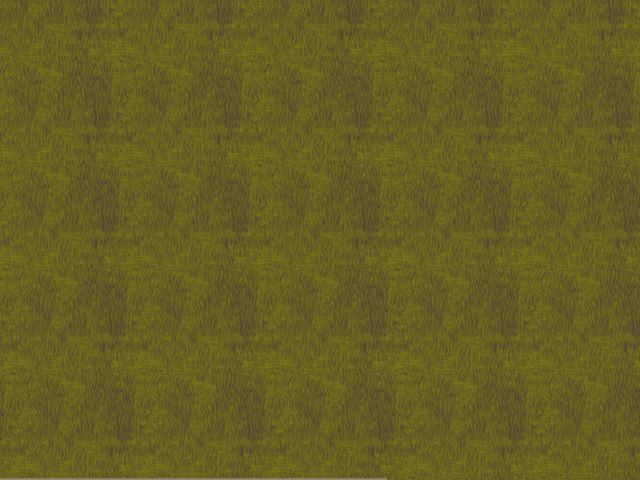
This texture is drawn by a Shadertoy shader. Its source:

```glsl
// Olive and brown woven pile cloth, made of a mottled tile repeated in slightly sheared rows.

const vec2  TILE_SIZE    = vec2(0.272, 0.217);  // in canvas heights
const vec2  TILE_ORIGIN  = vec2(0.240, 0.130);  // from the top left
const float ROW_SHIFT    = 0.016;               // sideways drift per row
const vec2  STRAND_COUNT = vec2(35.0, 24.0);    // upright strands and ribs per tile
const vec2  GRAIN_CELLS  = vec2(60.0, 26.0);
const vec2  BLOTCH_CELLS = vec2(9.0, 11.0);
const vec2  FLECK_CELLS  = vec2(24.0, 26.0);
const float STRAND_WEIGHT = 0.19;
const float GRAIN_WEIGHT  = 0.34;
const float LAYOUT_WEIGHT = 0.62;
const float BLOTCH_WEIGHT = 0.22;
const float FLECK_WEIGHT  = 0.24;
const float WEAR_WEIGHT   = 0.03;
const float BASE_TONE     = 0.48;
const vec2  HEM_SIZE     = vec2(0.605, 0.0035); // in canvas widths and heights
const vec3  BROWN = vec3(0.330, 0.275, 0.190);
const vec3  OLIVE = vec3(0.475, 0.485, 0.075);
const vec3  HEM   = vec3(0.560, 0.530, 0.440);
const float TAU = 6.28318;

float hash(vec2 p) {
    vec3 q = fract(vec3(p.xyx) * 0.1031);
    q += dot(q, q.yzx + 33.33);
    return fract((q.x + q.y) * q.z);
}

// Value noise that wraps after the given number of cells
float noise(vec2 p, vec2 period, float seed) {
    vec2 cell = floor(p);
    vec2 f = p - cell;
    f = f * f * (3.0 - 2.0 * f);
    vec2 a = mod(cell, period) + seed;
    vec2 b = mod(cell + 1.0, period) + seed;
    return mix(mix(hash(a), hash(vec2(b.x, a.y)), f.x),
               mix(hash(vec2(a.x, b.y)), hash(b), f.x), f.y);
}

float tileNoise(vec2 uv, vec2 cells, float seed) {
    return noise(uv * cells, cells, seed);
}

// Soft-edged interval: 1 between lo and hi
float band(float x, float lo, float hi, float soft) {
    return smoothstep(lo - soft, lo + soft, x) * (1.0 - smoothstep(hi - soft, hi + soft, x));
}

// Broad light and dark areas of one tile; uv runs right and down
float tileShade(vec2 uv) {
    float ragged = 0.10 * (tileNoise(uv, vec2(9.0, 16.0), 71.0) - 0.5);
    float lean = uv.x + 0.18 * uv.y + ragged;
    float block = band(lean, 0.60, 1.5, 0.02) * band(uv.x, 0.3, 0.97, 0.015)
                * band(uv.y + ragged, 0.02, 0.60, 0.03);
    float wedge = band(lean, 0.33 - 0.12 * uv.y, 0.48, 0.02) * band(uv.y, 0.06, 0.40, 0.04);
    float stem  = band(uv.x + ragged, 0.84, 0.95, 0.03) * band(uv.y, 0.55, 0.95, 0.05);
    float leftStrip = band(uv.x + ragged, 0.02, 0.18, 0.02);
    float diagonal  = band(lean, 0.50, 0.59, 0.02) * band(uv.y, 0.03, 0.55, 0.04);
    float foot = band(uv.y + ragged, 0.76, 0.97, 0.03);
    return 0.09 * (leftStrip + diagonal + foot) - 0.19 * block - 0.14 * wedge - 0.10 * stem;
}

// Wavy upright strands, turning to sideways ribs in the lighter areas
float fibres(vec2 uv, float shade) {
    float sway = tileNoise(uv, vec2(22.0, 20.0), 13.0) + 0.5 * tileNoise(uv, vec2(34.0, 28.0), 37.0);
    float ripple = tileNoise(uv, vec2(20.0, 16.0), 29.0);
    float upright = sin(TAU * (STRAND_COUNT.x * uv.x + 1.3 * sway));
    float ribs = sin(TAU * (STRAND_COUNT.y * uv.y + 1.4 * ripple));
    float ribAmount = 0.10 + 0.50 * smoothstep(-0.02, 0.18, shade);
    float strength = 0.5 + tileNoise(uv, vec2(26.0, 18.0), 53.0);
    float grain = tileNoise(uv, GRAIN_CELLS, 3.0) - 0.5;
    return STRAND_WEIGHT * strength * mix(upright, ribs, ribAmount) + GRAIN_WEIGHT * grain;
}

void mainImage(out vec4 fragColor, in vec2 fragCoord) {
    vec2 canvas = fragCoord / iResolution.xy;
    vec2 p = vec2(fragCoord.x, iResolution.y - fragCoord.y) / iResolution.y;

    // Tile lookup
    vec2 grid = (p - TILE_ORIGIN) / TILE_SIZE;
    grid.x -= floor(grid.y) * ROW_SHIFT / TILE_SIZE.x;
    vec2 uv = fract(grid);

    // Mottling within the tile
    float shade = LAYOUT_WEIGHT * tileShade(uv);
    shade += BLOTCH_WEIGHT * (tileNoise(uv, BLOTCH_CELLS, 5.0) - 0.5);
    shade += FLECK_WEIGHT * (tileNoise(uv, FLECK_CELLS, 19.0) - 0.5);

    // Slow wear across the whole cloth
    float wear = WEAR_WEIGHT * (noise(p * 4.0, vec2(64.0), 91.0) - 0.5);

    float tone = BASE_TONE + shade + wear + fibres(uv, shade);
    vec3 color = mix(BROWN, OLIVE, clamp(tone, 0.0, 1.0));

    // Pale hem along part of the lower edge
    vec2 soft = 0.5 / iResolution.xy;
    vec2 inside = 1.0 - smoothstep(HEM_SIZE - soft, HEM_SIZE + soft, canvas);
    color = mix(color, HEM, inside.x * inside.y);

    fragColor = vec4(color, 1.0);
}
```
